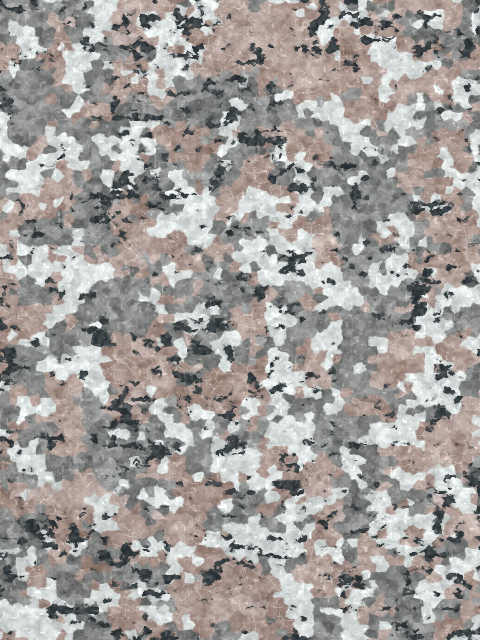
Give the GLSL for this texture, as a Shadertoy shader.

```glsl
// Polished granite: pink feldspar, grey quartz, white plagioclase and black mica.

vec2 hash2(vec2 p) {
    vec3 q = fract(p.xyx * vec3(0.1031, 0.1030, 0.0973));
    q += dot(q, q.yzx + 33.33);
    return fract((q.xx + q.yz) * q.zy);
}

float noise(vec2 p) {
    vec2 i = floor(p), f = fract(p);
    f = f * f * (3.0 - 2.0 * f);
    vec2 e = vec2(0.0, 1.0);
    return mix(mix(hash2(i).x, hash2(i + e.yx).x, f.x),
               mix(hash2(i + e.xy).x, hash2(i + e.yy).x, f.x), f.y);
}

float fbm(vec2 p) {
    float sum = 0.0, weight = 0.533;
    for (int i = 0; i < 4; i++) {
        sum += weight * noise(p);
        p = mat2(1.6, 1.2, -1.2, 1.6) * p + 17.3;
        weight *= 0.5;
    }
    return sum;
}

// Finds the two nearest grain centres; returns the distance to their border.
float grains(vec2 p, out vec2 nearest, out vec2 second) {
    vec2 cell = floor(p);
    float d1 = 9.0, d2 = 9.0;
    nearest = second = p;
    for (int y = -1; y <= 1; y++)
    for (int x = -1; x <= 1; x++) {
        vec2 id = cell + vec2(x, y);
        vec2 centre = id + 0.1 + 0.8 * hash2(id);
        float d = distance(p, centre);
        if (d < d1) {
            d2 = d1; second = nearest;
            d1 = d;  nearest = centre;
        } else if (d < d2) {
            d2 = d;  second = centre;
        }
    }
    return d2 - d1;
}

// Mineral colour of one grain; alpha holds how pink it is.
vec4 mineral(vec2 centre, float scale) {
    vec2 c = centre / scale;
    vec2 h = hash2(floor(centre * 64.0));
    float white = fbm(c * 19.0 + 40.0) + 0.16 * (h.x - 0.5);
    float pink = fbm(c * 15.0 + 91.0) + 0.12 * (h.y - 0.5);
    if (white > 0.57)
        return vec4(vec3(0.845, 0.87, 0.865) + 0.10 * (h.y - 0.5), 0.0);
    if (pink > 0.5) {
        float tint = noise(c * 24.0 + 7.0) + 0.4 * (h.x - 0.5);
        return vec4(mix(vec3(0.60, 0.51, 0.475), vec3(0.755, 0.695, 0.67), tint), 1.0);
    }
    return vec4(vec3(0.525, 0.53, 0.53) + 0.19 * (h.x - 0.5), 0.0);
}

void mainImage(out vec4 fragColor, in vec2 fragCoord) {
    vec2 uv = fragCoord / iResolution.x;
    float height = fragCoord.y / iResolution.y;
    vec2 p = uv * vec2(1.0, 1.1) + 3.0;

    // Ragged grain outlines
    p += 0.014 * (vec2(fbm(p * 60.0), fbm(p * 60.0 + 31.0)) - 0.5);

    // Interlocking crystals with softened borders
    float scale = 52.0;
    vec2 nearest, second;
    float border = grains(p * scale, nearest, second);
    vec4 grain = mix(mineral(second, scale), mineral(nearest, scale),
                     0.5 + 0.5 * smoothstep(0.0, 0.16, border));
    vec3 colour = grain.rgb;

    // Cloudy mottling and fine grit
    float cloud = fbm(p * 75.0 + 12.0) - 0.5;
    float grit = noise(uv * 210.0) - 0.5;
    colour += 0.26 * cloud + 0.065 * grit;

    // Pale hairline fractures, strongest in the pink crystals
    vec2 a, b;
    float crack = grains(p * vec2(34.0, 42.0) + 5.0, a, b);
    float hairline = (1.0 - smoothstep(0.02, 0.10, crack)) * smoothstep(0.42, 0.6, noise(p * 40.0));
    colour = mix(colour, vec3(0.83, 0.81, 0.79), hairline * (0.2 + 0.3 * grain.a));

    // Clustered black mica flakes with a grey halo
    float mica = fbm(p * vec2(46.0, 56.0) + 63.0) + 0.35 * (noise(p * 15.0 + 22.0) - 0.5);
    colour *= 1.0 - 0.13 * smoothstep(0.60, 0.70, mica);
    vec3 micaColour = vec3(0.17, 0.20, 0.215) + 0.16 * (noise(uv * 150.0 + 9.0) - 0.3);
    colour = mix(colour, micaColour, 0.96 * smoothstep(0.685, 0.745, mica));

    // Tiny bright glints and gentle uneven light
    colour += 0.12 * smoothstep(0.80, 0.95, noise(uv * 130.0 + 50.0));
    colour *= 0.97 + 0.04 * smoothstep(0.0, 0.6, height + 0.3 * uv.x);

    fragColor = vec4(clamp(colour, 0.0, 1.0), 1.0);
}
```
